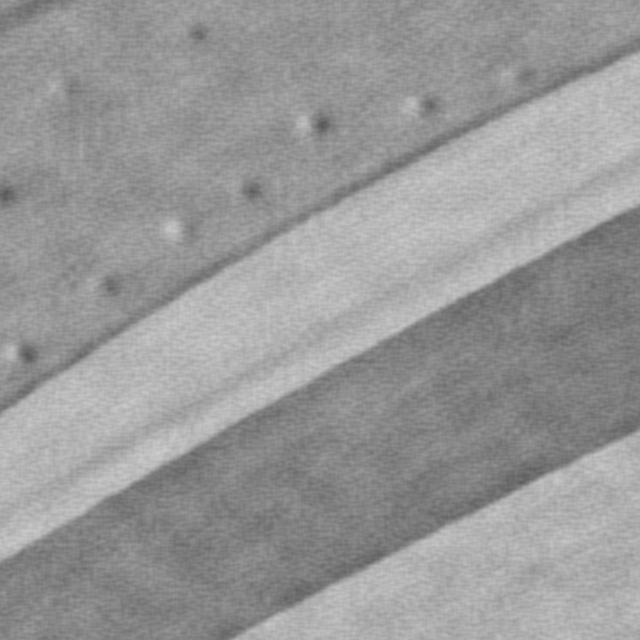
Reproduce this texture procedurally as a three.js fragment shader.

```glsl
varying vec2 vUv;

// Tones
const float PLAIN_TONE = 0.582;
const float BAND_TONE = 0.715;
const float TROUGH_TONE = 0.505;
const float CORNER_TONE = 0.680;

// Edges: height at the left side, slope, upward bow
const vec3 BAND_TOP = vec3(0.352, 0.567, 0.030);
const vec3 BAND_BOTTOM = vec3(0.121, 0.560, 0.012);
const vec3 GROOVE = vec3(0.193, 0.555, 0.008);
const vec3 CORNER_EDGE = vec3(-0.200, 0.529, 0.010);
const vec3 FAR_EDGE = vec3(0.958, 0.420, 0.0);
const float EDGE_SOFTNESS = 0.007;

// Knobs and surface
const int KNOB_COUNT = 7;
const float KNOB_RADIUS = 0.016;
const float KNOB_OFFSET = 0.014;
const vec2 GRAIN_SCALE = vec2(75.0, 185.0);
const float GRAIN_AMOUNT = 0.070;
const float BLOTCH_AMOUNT = 0.055;
const float STREAK_AMOUNT = 0.035;

vec2 hashGradient(vec2 cell) {
  float h = fract(sin(dot(cell, vec2(127.1, 311.7))) * 43758.5);
  return vec2(cos(h * 6.2832), sin(h * 6.2832));
}

float gradientNoise(vec2 p) {
  vec2 i = floor(p), f = fract(p);
  vec2 w = f * f * f * (f * (f * 6.0 - 15.0) + 10.0);
  vec2 e = vec2(1.0, 0.0);
  float a = dot(hashGradient(i), f);
  float b = dot(hashGradient(i + e.xy), f - e.xy);
  float c = dot(hashGradient(i + e.yx), f - e.yx);
  float d = dot(hashGradient(i + e.xx), f - e.xx);
  return mix(mix(a, b, w.x), mix(c, d, w.x), w.y);
}

float fbm(vec2 p) {
  float sum = 0.0, amp = 1.0;
  for (int i = 0; i < 4; i++) {
    sum += amp * gradientNoise(p);
    p = p * 2.03 + 17.3;
    amp *= 0.6;
  }
  return sum;
}

// Signed height above a gently bowed line
float above(vec2 p, vec3 line) {
  return p.y - line.x - line.y * p.x - 4.0 * line.z * p.x * (1.0 - p.x);
}

float cover(float d) {
  return smoothstep(-EDGE_SOFTNESS, EDGE_SOFTNESS, d);
}

float bell(float d, float width) {
  return exp(-d * d / (width * width));
}

// Raised dot: light on its left, shade on its right
float knob(vec2 p, vec2 center, float light, float shade) {
  vec2 q = p - center;
  float lit = bell(length(q + vec2(KNOB_OFFSET, 0.0)), KNOB_RADIUS);
  float dark = bell(length(q - vec2(KNOB_OFFSET, -0.003)), KNOB_RADIUS);
  return light * lit - shade * dark;
}

vec2 knobCenter(float i) {
  float x = 0.03 + 0.13 * i - 0.062 * bell(i - 3.8, 1.2);
  float t = x - 0.03;
  return vec2(x, 0.45 + 0.859 * t - 0.391 * t * t + 0.045 * bell(i - 4.0, 0.6));
}

void main() {
  vec2 p = vUv;
  vec2 wobble = p + vec2(0.0, 0.004 * gradientNoise(p * 22.0));
  float top = above(wobble, BAND_TOP);
  float bottom = above(wobble, BAND_BOTTOM);
  float corner = above(wobble, CORNER_EDGE);
  float groove = above(wobble, GROOVE);
  float farEdge = above(wobble, FAR_EDGE);

  // Upper plain with its knobs
  float plain = PLAIN_TONE - 0.10 * bell(top - 0.010, 0.013);
  plain -= 0.13 * bell(farEdge - 0.012, 0.020);
  for (int i = 0; i < KNOB_COUNT; i++) {
    float k = float(i);
    float light = 0.13 + 0.05 * sin(k * 2.6 - 3.6);
    float shade = 0.15 + 0.06 * cos(k * 1.57);
    plain += knob(p, knobCenter(k), light, shade);
  }
  plain += knob(p, vec2(0.100, 0.865), 0.11, 0.06);
  plain += knob(p, vec2(0.297, 0.952), 0.02, 0.16);
  plain += knob(p, vec2(-0.006, 0.700), 0.0, 0.18);

  // Bright band, its groove and lower lip
  float band = BAND_TONE - 0.065 * bell(groove, 0.020);
  band += 0.015 * bell(bottom - 0.022, 0.016);
  band -= 0.03 * bell(top, 0.018);

  // Shaded trough and lower corner
  float trough = TROUGH_TONE + 0.030 * (0.5 - p.x);
  trough -= 0.035 * bell(bottom + 0.018, 0.022);
  trough -= 0.050 * bell(corner - 0.010, 0.025);
  trough += 0.035 * bell(length(p - vec2(0.58, 0.37)), 0.12);
  float cornerTone = CORNER_TONE + 0.025 * bell(corner + 0.025, 0.030);

  float tone = mix(trough, band, cover(bottom));
  tone = mix(tone, plain, cover(top));
  tone = mix(cornerTone, tone, cover(corner));

  // Blotches, slanted streaks and fine horizontal grain
  vec2 slanted = vec2(p.x * 0.87 + p.y * 0.49, p.y * 0.87 - p.x * 0.49);
  float flat_ = 1.0 - 0.5 * cover(bottom) * (1.0 - cover(top));
  tone += BLOTCH_AMOUNT * flat_ * fbm(p * vec2(12.0, 15.0));
  tone += STREAK_AMOUNT * fbm(slanted * vec2(7.0, 32.0) + 5.0);
  tone += GRAIN_AMOUNT * gradientNoise(p * GRAIN_SCALE + 3.0);
  tone += 0.5 * GRAIN_AMOUNT * gradientNoise(p * GRAIN_SCALE.yx + 41.0);
  gl_FragColor = vec4(vec3(clamp(tone, 0.0, 1.0)), 1.0);
}
```
